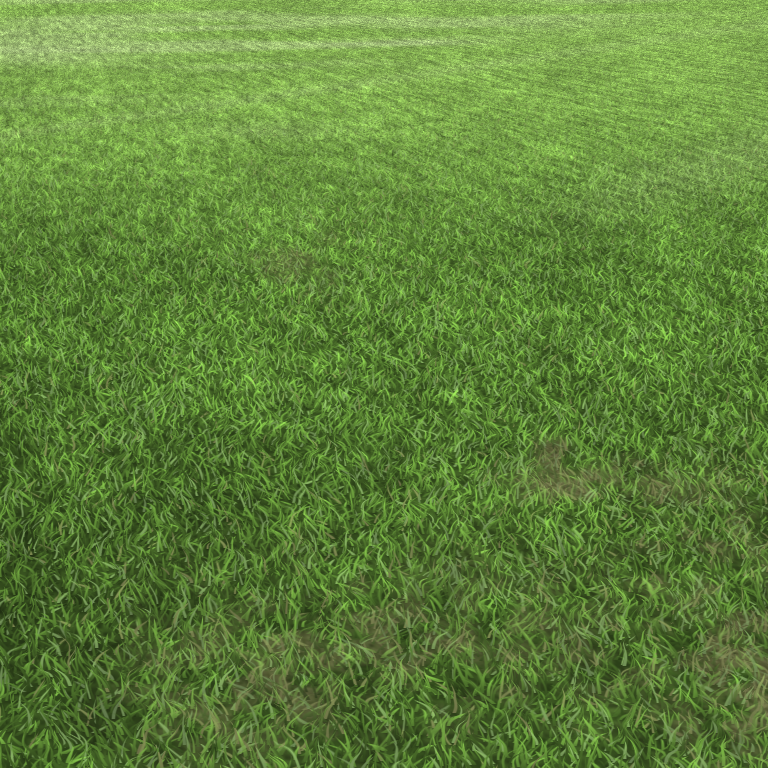
A WebGL 2 fragment shader for this texture:

```glsl
#version 300 es
precision highp float;
// A mown lawn in perspective: tangled grass blades, pale mowing bands and dry patches.
uniform vec2 u_resolution;
out vec4 fragColor;

const float HORIZON = 1.07;         // height where the ground vanishes
const float ROW_STEP = 0.0075;      // row spacing, relative to nearness
const float CELL_WIDTH = 0.0085;    // blade spacing, relative to nearness
const float BLADE_HALF = 0.0021;    // half width of a blade at its root
const float BLADE_MIN = 0.010;
const float BLADE_MAX = 0.042;
const float LEAN = 0.026;           // largest sideways reach of a tip
const int ROWS = 6;
const int REACH = 4;
const vec3 NEAR_GREEN = vec3(0.34, 0.50, 0.19);
const vec3 MID_GREEN = vec3(0.41, 0.60, 0.23);
const vec3 FAR_GREEN = vec3(0.54, 0.71, 0.33);
const vec3 PALE_GREEN = vec3(0.69, 0.79, 0.53);
const vec3 DULL_GREEN = vec3(0.42, 0.49, 0.28);
const vec3 STRAW = vec3(0.60, 0.57, 0.40);
const vec3 SOIL = vec3(0.38, 0.36, 0.21);
const vec3 SHEEN = vec3(0.62, 0.74, 0.52);

// Integer hash: four random values in 0..1 for a cell
vec4 hash4(ivec2 cell) {
    uvec4 v = uvec4(uint(cell.x), uint(cell.y), uint(cell.x ^ cell.y), 77u);
    v = v * 1664525u + 1013904223u;
    v += v.yzxy * v.wxyz;
    v ^= v >> 16u;
    v += v.yzxy * v.wxyz;
    v ^= v >> 16u;
    return vec4(v >> 8u) / 16777216.0;
}

float valueNoise(vec2 p) {
    ivec2 i = ivec2(floor(p));
    vec2 f = fract(p);
    f = f * f * (3.0 - 2.0 * f);
    float low = mix(hash4(i).x, hash4(i + ivec2(1, 0)).x, f.x);
    float high = mix(hash4(i + ivec2(0, 1)).x, hash4(i + ivec2(1, 1)).x, f.x);
    return mix(low, high, f.y);
}

float fbm(vec2 p) {
    float sum = 0.0, weight = 0.5;
    for (int i = 0; i < 4; i++) {
        sum += weight * valueNoise(p);
        p = p * 2.03 + 17.3;
        weight *= 0.5;
    }
    return sum / 0.9375;
}

// Soft elliptical spot, one at its centre
float spot(vec2 p, vec2 centre, vec2 radius) {
    vec2 d = (p - centre) / radius;
    return exp(-dot(d, d));
}

// Amount of thin, dry turf, broken into small tufts
float dryness(vec2 p) {
    float d = 0.8 * spot(p, vec2(0.77, 0.37), vec2(0.09, 0.026));
    d += 0.7 * spot(p, vec2(0.72, 0.41), vec2(0.02, 0.02));
    d += 0.9 * spot(p, vec2(0.97, 0.11), vec2(0.11, 0.10));
    d += 0.5 * spot(p, vec2(0.92, 0.30), vec2(0.09, 0.08));
    d += 0.5 * spot(p, vec2(0.55, 0.16), vec2(0.28, 0.10));
    d += 0.45 * spot(p, vec2(0.30, 0.09), vec2(0.14, 0.08));
    d += 0.35 * spot(p, vec2(0.40, 0.66), vec2(0.09, 0.04));
    return clamp(d * 1.7 * smoothstep(0.25, 0.75, fbm(p * vec2(28.0, 42.0))), 0.0, 1.0);
}

// Broad colour of the turf
vec3 turfColour(vec2 p, float dry) {
    vec3 c = mix(NEAR_GREEN, MID_GREEN, smoothstep(0.05, 0.65, p.y));
    c = mix(c, FAR_GREEN, smoothstep(0.60, 0.98, p.y));
    c *= 0.86 + 0.28 * fbm(p * vec2(8.0, 14.0) + 4.0);
    c *= 1.0 - 0.14 * spot(p, vec2(0.08, 0.25), vec2(0.28, 0.24));
    // mowing edge rising to the right, nearly level streaks beyond it
    float edge = p.y - (0.822 + 0.148 * p.x);
    float level = p.y - 0.02 * p.x;
    float streak = fbm(vec2(p.x * 3.0, level * 75.0));
    float pale = 0.25 * exp(-pow(edge / 0.007, 2.0));
    pale += smoothstep(0.0, 0.06, edge) * smoothstep(0.40, 0.75, streak) * 0.6;
    pale += 0.60 * spot(p, vec2(0.05, 0.925), vec2(0.13, 0.011));
    pale += 0.45 * spot(p, vec2(0.53, 0.945), vec2(0.12, 0.006));
    pale += 0.25 * spot(p, vec2(0.35, 0.83), vec2(0.10, 0.012));
    float band = p.y - (0.73 + 0.30 * (p.x - 0.75));
    pale += 0.25 * exp(-pow(band / 0.035, 2.0)) * smoothstep(0.62, 0.9, p.x);
    c = mix(c, PALE_GREEN, clamp(pale, 0.0, 0.8));
    return mix(c, DULL_GREEN, dry * 0.7);
}

void main() {
    vec2 p = gl_FragCoord.xy / u_resolution;
    float pixel = 1.0 / u_resolution.y;
    float nearness = HORIZON - p.y;
    float dry = dryness(p);
    vec3 turf = turfColour(p, dry);
    float far = smoothstep(0.5, 0.12, nearness);

    // uneven tufts and shaded thatch below the blades
    vec2 ground = vec2(p.x / nearness, log(nearness) * 1.4);
    turf *= 0.76 + 0.48 * fbm(ground * 24.0);
    vec3 colour = turf * mix(0.58, 0.98, far) * (0.78 + 0.44 * valueNoise(ground * 130.0));
    colour *= 1.0 + far * 0.25 * (valueNoise(p * vec2(130.0, 260.0)) - 0.5);
    colour = mix(colour, mix(SOIL, STRAW, valueNoise(ground * 190.0)), dry * 0.5);

    // blades, painted from the back row to the front
    float clumpLean = valueNoise(ground * 32.0) - 0.5;
    int firstRow = int(floor(log(nearness) / ROW_STEP));
    for (int r = 0; r < ROWS; r++) {
        int row = firstRow + r;
        float scale = exp(float(row) * ROW_STEP);
        int column = int(floor(p.x / (CELL_WIDTH * scale)));
        for (int k = -REACH; k <= REACH; k++) {
            ivec2 cell = ivec2(column + k, row);
            vec4 rnd = hash4(cell);
            vec2 root = vec2((float(cell.x) + rnd.x) * CELL_WIDTH * scale,
                             HORIZON - scale * (1.0 + ROW_STEP * rnd.y));
            float height = scale * mix(BLADE_MIN, BLADE_MAX, rnd.z * rnd.z);
            float t = (p.y - root.y) / height;
            if (t < 0.0 || t > 1.0) continue;
            vec4 tint = hash4(cell + ivec2(911, 373));
            float reach = LEAN * scale * clamp(2.0 * rnd.w - 1.0 + clumpLean, -1.0, 1.0);
            float slope = reach * mix(1.0, 2.0 * t, tint.w) / height;
            float side = p.x - root.x - reach * mix(t, t * t, tint.w);
            side /= sqrt(1.0 + slope * slope);
            float halfWidth = BLADE_HALF * scale * (1.0 - t * t) * (0.5 + 0.7 * tint.z);
            float cover = smoothstep(pixel, -pixel, abs(side) - halfWidth);
            cover *= min(1.0, 2.0 * halfWidth / pixel) * (1.0 - 0.35 * dry);
            vec3 blade = turf * (0.60 + 0.80 * tint.x) * (0.80 + 0.40 * t);
            blade = mix(blade, SHEEN, step(0.86, tint.y) * 0.5);
            blade = mix(blade, STRAW, step(tint.y, 0.03 + 0.25 * dry) * 0.6);
            colour = mix(colour, blade, cover);
        }
    }
    fragColor = vec4(clamp(colour, 0.0, 1.0), 1.0);
}
```
